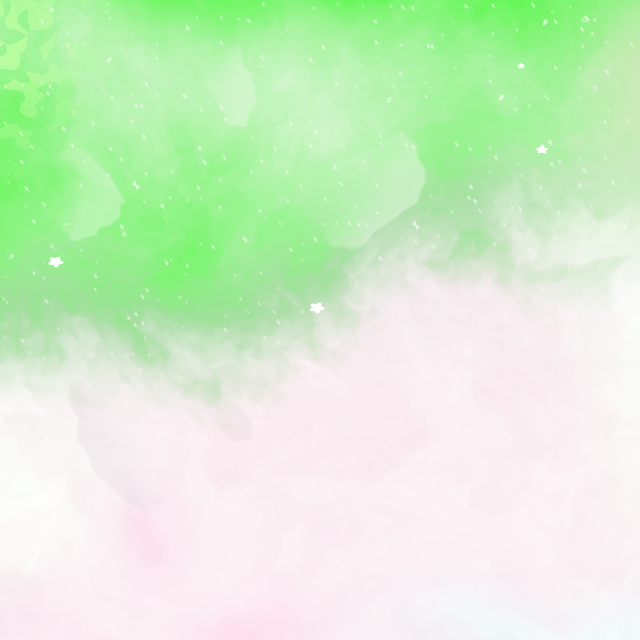
Write a WebGL 1 fragment shader that draws this background.

```glsl
precision highp float;
uniform vec2 u_resolution;

const vec3 BLUSH = vec3(0.985, 0.938, 0.955);
const vec3 ROSE = vec3(0.99, 0.83, 0.905);
const vec3 MAUVE = vec3(0.91, 0.875, 0.895);
const vec3 PAPER = vec3(0.98, 0.985, 0.975);
const vec3 ICE = vec3(0.94, 0.975, 0.98);
const vec3 SAGE = vec3(0.66, 0.85, 0.65);
const vec3 LEAF = vec3(0.66, 0.95, 0.635);
const vec3 VIVID = vec3(0.33, 0.97, 0.27);
const vec3 MINT = vec3(0.87, 0.965, 0.85);
const vec3 STRAW = vec3(0.84, 0.9, 0.74);
const vec3 LIME = vec3(0.76, 1.0, 0.64);
const float SHORE_LEFT = 0.425;
const float SHORE_RISE = 0.165;
const float TONE_CONTRAST = 0.42;
const float SPECK_DENSITY = 0.16;

float hash(vec2 p) {
  return fract(sin(dot(p, vec2(41.3, 289.1))) * 4375.85);
}

vec2 hash2(vec2 p) {
  return vec2(hash(p), hash(p + 17.7));
}

// Layered, rotated sines make ragged paint borders
vec2 warp(vec2 p) {
  float freq = 11.0, amp = 0.018;
  for (int i = 0; i < 6; i++) {
    p += amp * sin(freq * p.yx + vec2(1.7, 4.2) * float(i + 1));
    p += amp * 0.5 * sin(freq * 0.8 * (p.x + p.y) + vec2(2.1, 5.3));
    freq *= 1.85;
    amp *= 0.56;
  }
  return p;
}

// Cellular tone: every cell has its own value, blended at its borders
float cellTone(vec2 p, float sharpness) {
  vec2 cell = floor(p);
  float sum = 0.0, total = 0.0;
  for (int y = -1; y <= 1; y++) {
    for (int x = -1; x <= 1; x++) {
      vec2 id = cell + vec2(float(x), float(y));
      vec2 d = id + hash2(id) - p;
      float weight = exp(-sharpness * dot(d, d));
      sum += weight * hash(id + 5.3);
      total += weight;
    }
  }
  return sum / max(total, 1e-6);
}

// Soft round wash
float wash(vec2 p, vec2 centre, vec2 radius) {
  vec2 d = (p - centre) / radius;
  return exp(-dot(d, d));
}

// Leaning stain, crisp on the side it flows towards
float stain(vec2 p, vec2 centre, vec2 radius, vec2 flow, float lean) {
  vec2 d = (p - centre) / radius;
  d.x += lean * d.y;
  return (1.0 - smoothstep(0.9, 1.0, length(d))) * smoothstep(-0.9, 0.6, dot(d, flow));
}

// Scattered slanted flecks on a grid
float specks(vec2 p, float scale, float size) {
  vec2 g = p * scale, id = floor(g);
  vec2 d = fract(g) - 0.25 - 0.5 * hash2(id + scale);
  d += 0.03 * sin(d.yx * 40.0 + hash(id) * 6.0);
  d = vec2(d.x * 0.85 + d.y * 0.53, (d.y * 0.85 - d.x * 0.53) * 0.5);
  float r = size * (0.4 + hash(id + 3.1));
  float aa = scale / u_resolution.y;
  return step(hash(id + 9.4), SPECK_DENSITY) * (1.0 - smoothstep(r - aa, r + aa, length(d)));
}

// Irregular bare spot
float spot(vec2 p, vec2 centre, float radius) {
  vec2 d = (p - centre) * vec2(0.8, 1.1);
  float r = radius * (1.0 + 0.2 * sin(5.0 * atan(d.y, d.x) + centre.x * 30.0));
  return 1.0 - smoothstep(r - 0.0015, r + 0.0015, length(d));
}

void main() {
  vec2 p = gl_FragCoord.xy / u_resolution;
  vec2 q = warp(p);
  float coarse = cellTone(q * 8.0, 14.0) - 0.5;
  float medium = cellTone(q * 21.0 + 7.0, 16.0) - 0.5;
  float fine = cellTone(q * 70.0 + 3.0, 10.0) - 0.5;
  float tone = 0.5 * coarse + 0.35 * medium + 0.2 * fine;

  // Pale lower ground
  vec3 ground = mix(BLUSH, PAPER, 0.9 * wash(q, vec2(0.0, 0.28), vec2(0.17, 0.2)));
  ground = mix(ground, PAPER, wash(q, vec2(1.02, 0.42), vec2(0.13, 0.28)));
  ground = mix(ground, ICE, wash(q, vec2(0.9, 0.0), vec2(0.25, 0.08)));
  ground = mix(ground, ROSE, 0.6 * wash(q, vec2(0.39, 0.0), vec2(0.11, 0.08)));
  ground = mix(ground, ROSE, 0.45 * wash(q, vec2(0.23, 0.17), vec2(0.05, 0.08)));
  ground = mix(ground, ROSE, 0.25 * wash(q, vec2(0.05, 0.0), vec2(0.16, 0.05)));
  ground = mix(ground, MAUVE, 0.35 * wash(q, vec2(0.7, 0.5), vec2(0.16, 0.09)));
  ground = mix(ground, MAUVE, 0.45 * stain(q, vec2(0.17, 0.3), vec2(0.075, 0.09), vec2(-0.8, -0.4), 0.5));
  ground = mix(ground, MAUVE, 0.35 * stain(q, vec2(0.34, 0.37), vec2(0.025, 0.06), vec2(0.3, -0.8), 0.9));
  ground -= tone * vec3(0.015, 0.05, 0.035);

  // Green upper paint
  float shore = SHORE_LEFT + SHORE_RISE * smoothstep(0.35, 0.7, p.x);
  float height = mix(p.y, q.y, 0.6) - shore;
  vec3 paint = mix(SAGE, LEAF, smoothstep(0.05, 0.24, height + 0.1 * tone));
  float vivid = 0.95 * wash(q, vec2(0.68, 1.04), vec2(0.34, 0.085))
    + 0.45 * wash(q, vec2(0.2, 1.03), vec2(0.25, 0.06))
    + 0.5 * wash(q, vec2(-0.01, 0.77), vec2(0.08, 0.22))
    + 0.42 * wash(q, vec2(0.28, 0.67), vec2(0.17, 0.14))
    + 0.2 * wash(q, vec2(0.69, 0.8), vec2(0.1, 0.17));
  float pale = 0.5 * wash(q, vec2(0.4, 0.87), vec2(0.18, 0.09))
    + 0.4 * wash(q, vec2(0.53, 0.75), vec2(0.13, 0.11))
    + 0.3 * wash(q, vec2(0.16, 0.9), vec2(0.12, 0.08))
    + 0.65 * wash(q, vec2(0.98, 0.66), vec2(0.17, 0.13));
  paint = mix(paint, VIVID, clamp(vivid + TONE_CONTRAST * max(tone, 0.0), 0.0, 1.0));
  paint = mix(paint, MINT, clamp(pale - 1.5 * TONE_CONTRAST * min(tone, 0.0), 0.0, 0.9));
  paint = mix(paint, STRAW, 0.7 * wash(q, vec2(1.02, 0.87), vec2(0.12, 0.16)));
  float stains = 0.6 * stain(q, vec2(0.355, 0.885), vec2(0.035, 0.07), vec2(0.5, -0.6), 0.5)
    + 0.5 * stain(q, vec2(0.125, 0.67), vec2(0.055, 0.08), vec2(0.9, -0.2), 0.2)
    + 0.55 * stain(q, vec2(0.58, 0.69), vec2(0.075, 0.085), vec2(0.8, -0.3), -0.3);
  paint = mix(paint, MINT, stains);
  float splatter = smoothstep(0.04, 0.12, cellTone(q * 48.0, 24.0) - 0.5);
  paint = mix(paint, LIME, 0.75 * splatter * wash(p, vec2(0.0, 0.93), vec2(0.12, 0.14)));

  // Feathered shore, then flecks and bare spots
  float cover = smoothstep(-0.08, 0.12, height + 0.09 * tone);
  vec3 color = mix(ground, paint, cover);
  float flecks = 0.0;
  for (int i = 0; i < 3; i++) {
    flecks = max(flecks, specks(p, 16.0 + 17.0 * float(i), 0.04 + 0.012 * float(i)));
  }
  color = mix(color, PAPER, 0.7 * flecks * smoothstep(-0.06, 0.06, height));
  float bare = max(spot(p, vec2(0.495, 0.519), 0.008), spot(p, vec2(0.087, 0.591), 0.008));
  bare = max(bare, max(spot(p, vec2(0.847, 0.766), 0.006), spot(p, vec2(0.814, 0.897), 0.004)));
  color = mix(color, vec3(1.0), bare);
  gl_FragColor = vec4(clamp(color, 0.0, 1.0), 1.0);
}
```
